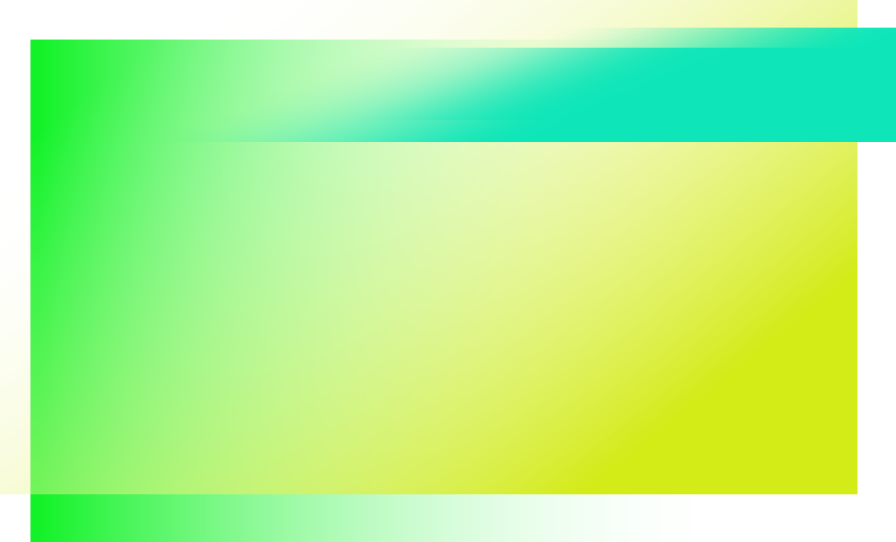
Give the GLSL for this background, as a Shadertoy shader.

```glsl
const vec3 WHITE = vec3(1.0);
const vec3 LIME = vec3(0.827, 0.92, 0.09);
const vec3 GREEN = vec3(0.075, 0.95, 0.16);
const vec3 TEAL = vec3(0.055, 0.9, 0.725);

// Linear ramp from 0 at start to 1 at end, in either direction
float ramp(float start, float end, float value) {
    return clamp((value - start) / (end - start), 0.0, 1.0);
}

// Antialiased coverage of an axis-aligned box
float boxMask(vec2 p, vec2 low, vec2 high, vec2 pixel) {
    vec2 inside = clamp((p - low) / pixel + 0.5, 0.0, 1.0)
                * clamp((high - p) / pixel + 0.5, 0.0, 1.0);
    return inside.x * inside.y;
}

// Panel that fades from clear white to a solid tint
vec3 addVeil(vec3 base, vec3 tint, float amount, float mask) {
    return mix(base, mix(WHITE, tint, amount), amount * mask);
}

// Band that fades from clear to a solid tint
vec3 addBand(vec3 base, vec3 tint, float amount, float mask) {
    return mix(base, tint, smoothstep(0.0, 1.0, amount) * mask);
}

void mainImage(out vec4 fragColor, in vec2 fragCoord) {
    vec2 pixel = 1.0 / iResolution.xy;
    vec2 p = fragCoord * pixel;
    vec3 color = WHITE;

    // Green panel, solid at the left
    float greenMask = boxMask(p, vec2(0.034, -0.1), vec2(1.1, 0.927), pixel);
    color = addVeil(color, GREEN, ramp(0.833, 0.045, p.x), greenMask);

    // Lime panel, solid at the lower right
    float limeAxis = dot(p, vec2(0.8, -0.6));
    float limeMask = boxMask(p, vec2(-0.1, 0.088), vec2(0.957, 1.1), pixel);
    color = addVeil(color, LIME, ramp(-0.418, 0.468, limeAxis), limeMask);

    // Two overlapping teal bands with slanted fades
    float tealAxis = dot(p, vec2(0.567, -0.824));
    float lowerMask = boxMask(p, vec2(-0.1, 0.738), vec2(1.1, 0.912), pixel);
    float upperMask = boxMask(p, vec2(-0.1, 0.778), vec2(1.1, 0.949), pixel);
    color = addBand(color, TEAL, ramp(-0.521, -0.277, tealAxis), lowerMask);
    color = addBand(color, TEAL, ramp(-0.433, -0.204, tealAxis), upperMask);

    fragColor = vec4(color, 1.0);
}
```
